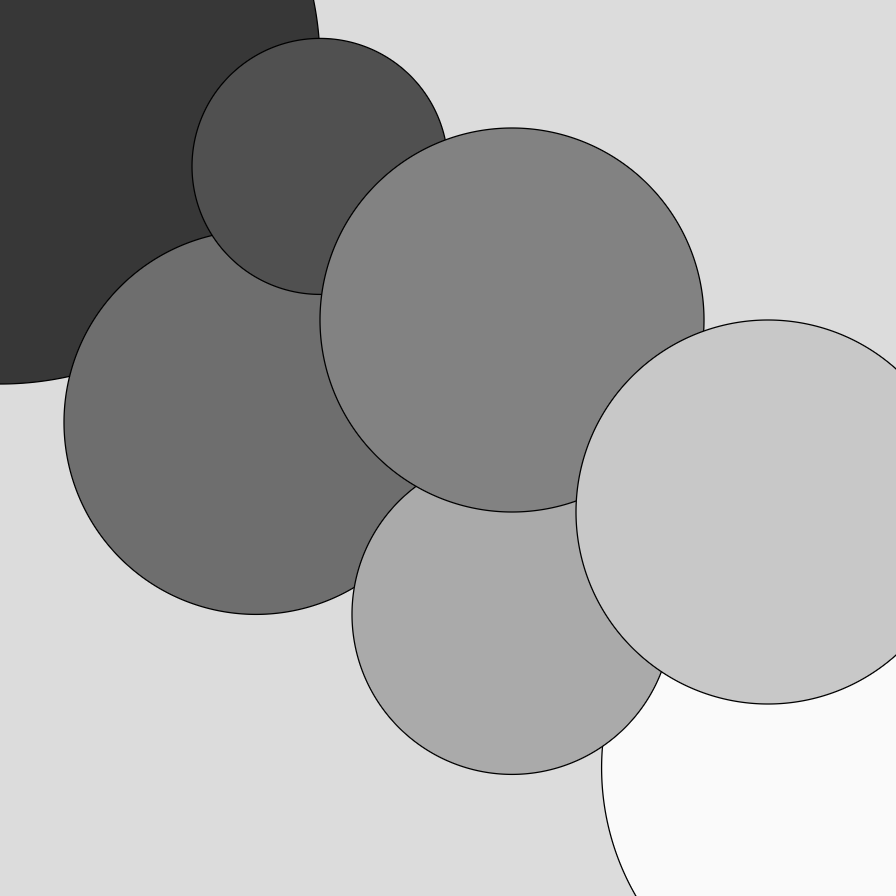
Give the GLSL for this background, as a Shadertoy shader.

```glsl
// Overlapping gray discs with thin black outlines on a pale gray ground.

const float GRID = 700.0;          // layout units across the canvas
const float OUTLINE_WIDTH = 1.0;   // in layout units
const float GROUND_GRAY = 220.0;
const int DISC_COUNT = 7;

// Discs from back to front: center x, center y, radius, gray level (0-255)
const vec4 DISCS[DISC_COUNT] = vec4[DISC_COUNT](
    vec4(  0.0, 650.0, 250.0,  55.0),
    vec4(200.0, 370.0, 150.0, 110.0),
    vec4(250.0, 570.0, 100.0,  80.0),
    vec4(670.0, 100.0, 200.0, 250.0),
    vec4(400.0, 220.0, 125.0, 170.0),
    vec4(400.0, 450.0, 150.0, 130.0),
    vec4(600.0, 300.0, 150.0, 200.0)
);

float circleDistance(vec2 point, vec2 center, float radius) {
    return length(point - center) - radius;
}

// Share of a pixel that lies on the negative side of an edge
float coverage(float dist, float pixel) {
    return clamp(0.5 - dist / pixel, 0.0, 1.0);
}

// Paint a filled disc, then its outline, over the gray beneath
float paintDisc(float under, float dist, float fill, float outline, float pixel) {
    float halfWidth = 0.5 * outline;
    float outer = coverage(dist - halfWidth, pixel);
    float inner = coverage(dist + halfWidth, pixel);
    float gray = mix(under, fill, coverage(dist, pixel));
    return gray * (1.0 - (outer - inner));
}

void mainImage(out vec4 fragColor, in vec2 fragCoord) {
    float pixel = GRID / iResolution.y;
    vec2 point = fragCoord * pixel;

    float gray = GROUND_GRAY / 255.0;
    for (int i = 0; i < DISC_COUNT; i++) {
        vec4 disc = DISCS[i];
        float dist = circleDistance(point, disc.xy, disc.z);
        gray = paintDisc(gray, dist, disc.w / 255.0, OUTLINE_WIDTH, pixel);
    }
    fragColor = vec4(vec3(gray), 1.0);
}
```
